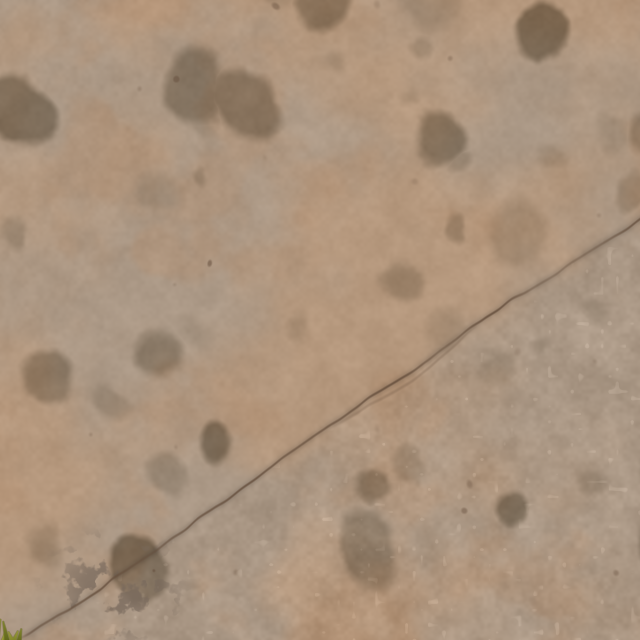
Give the GLSL for this texture, as a Shadertoy shader.

```glsl
const vec3 WARM_STONE = vec3(0.715, 0.600, 0.495);
const vec3 GREY_STONE = vec3(0.675, 0.602, 0.530);
const vec3 RUST_TINT = vec3(0.700, 0.560, 0.440);
const vec3 STAIN_FILTER = vec3(0.67, 0.655, 0.61);
const vec3 CRACK_COLOR = vec3(0.40, 0.31, 0.24);
const vec3 CHIP_COLOR = vec3(0.47, 0.41, 0.36);
const vec3 MOSS_DARK = vec3(0.30, 0.33, 0.08);
const vec3 MOSS_LIGHT = vec3(0.70, 0.70, 0.25);
const vec2 CRACK_START = vec2(0.04, 0.005);
const float CRACK_SLOPE = 0.687;
const float CRACK_WIDTH = 0.0016;
const float STAIN_EDGE = 0.008;
const float MOTTLE = 0.075;
const float GRAIN = 0.045;

float hash(vec2 p) {
    vec3 q = fract(p.xyx * 0.1031);
    q += dot(q, q.yzx + 33.33);
    return fract((q.x + q.y) * q.z);
}

float noise(vec2 p) {
    vec2 i = floor(p), f = fract(p);
    f = f * f * (3.0 - 2.0 * f);
    return mix(mix(hash(i), hash(i + vec2(1, 0)), f.x),
               mix(hash(i + vec2(0, 1)), hash(i + vec2(1, 1)), f.x), f.y);
}

float fbm(vec2 p) {
    float sum = 0.0, amp = 0.533;
    for (int i = 0; i < 4; i++) {
        sum += amp * noise(p);
        p = mat2(1.6, 1.2, -1.2, 1.6) * p + 7.3;
        amp *= 0.5;
    }
    return sum;
}

// Scattered soft ellipses, one per grid cell; returns the stain depth
float stains(vec2 p, float cells, float share, vec2 radii, float edge, float seed) {
    float depth = 0.0;
    vec2 home = floor(p * cells);
    for (int y = -1; y <= 1; y++)
    for (int x = -1; x <= 1; x++) {
        vec2 cell = home + vec2(x, y);
        vec2 key = cell + seed;
        if (hash(key) > share) continue;
        vec2 jitter = vec2(hash(key + 11.7), hash(key + 23.1));
        vec2 q = p - (cell + 0.1 + 0.8 * jitter) / cells;
        float radius = mix(radii.x, radii.y, hash(key + 37.9));
        float angle = mix(1.4, 2.5, hash(key + 41.3));
        float stretch = mix(1.0, 1.7, pow(hash(key + 53.7), 2.0));
        vec2 axis = vec2(cos(angle), sin(angle));
        q = vec2(dot(q, axis) / stretch, dot(q, vec2(-axis.y, axis.x)));
        float strength = hash(key + 67.1);
        float softness = edge * mix(1.8, 0.8, strength);
        float cover = 1.0 - smoothstep(-softness, softness, length(q) - radius);
        depth = max(depth, cover * mix(0.22, 1.0, strength));
    }
    return depth;
}

// Tapered grass blades fanning out of the lower left corner
vec2 mossBlades(vec2 p) {
    vec2 result = vec2(0.0);
    for (int i = 0; i < 9; i++) {
        float k = float(i);
        vec2 root = vec2(-0.012 + 0.005 * k, -0.01);
        vec2 tip = vec2(0.25 * sin(k * 2.4), 1.0) * mix(0.025, 0.065, hash(vec2(k, 5.0)));
        tip.y *= 1.0 - 0.07 * k;
        float t = clamp(dot(p - root, tip) / dot(tip, tip), 0.0, 1.0);
        float d = length(p - root - tip * t) - 0.005 * (1.0 - 0.8 * t);
        float cover = 1.0 - smoothstep(-0.0015, 0.002, d);
        result = mix(result, vec2(1.0, hash(vec2(k, 9.0)) * 0.6 + 0.4 * t), cover);
    }
    return result;
}

void mainImage(out vec4 fragColor, in vec2 fragCoord) {
    vec2 p = fragCoord / iResolution.y;
    float crackY = CRACK_START.y + CRACK_SLOPE * (p.x - CRACK_START.x);
    crackY += 0.018 * (noise(vec2(p.x * 9.0, 3.0)) - 0.5) + 0.005 * (noise(vec2(p.x * 45.0, 8.0)) - 0.5);
    float crackDist = (p.y - crackY) / sqrt(1.0 + CRACK_SLOPE * CRACK_SLOPE);
    float below = 1.0 - smoothstep(-0.03, 0.02, crackDist);

    // Stone: warm and grey patches, rust clouds, mottling and grain
    float greyness = smoothstep(0.36, 0.68, fbm(p * 3.5 + 4.0) + 0.10 * below);
    vec3 color = mix(WARM_STONE, GREY_STONE, greyness);
    color = mix(color, RUST_TINT, 0.4 * smoothstep(0.54, 0.74, fbm(p * 8.0 + 31.0)));
    float rough = mix(0.8, 1.3, below);
    color += MOTTLE * rough * (fbm(p * 24.0 + 17.0) - 0.57);
    color += GRAIN * rough * (0.6 * noise(p * 95.0) + 0.4 * noise(p * 170.0) - 0.5);

    // Damp stains with wobbly outlines
    vec2 wobble = vec2(fbm(p * 14.0), fbm(p * 14.0 + 50.0)) - 0.5;
    vec2 q = p + 0.035 * wobble;
    float depth = stains(q, 5.5, 0.70, vec2(0.022, 0.047), STAIN_EDGE, 3.0);
    depth = max(depth, 0.42 * stains(q, 9.0, 0.33, vec2(0.010, 0.026), STAIN_EDGE, 71.0));
    depth *= mix(1.0, 0.75, below) * (0.82 + 0.36 * fbm(p * 20.0 + 9.0));
    color *= mix(vec3(1.0), STAIN_FILTER, clamp(depth, 0.0, 1.05));

    // Tiny dark specks and pale flecks
    float specks = stains(p + 0.006 * wobble, 13.0, 0.13, vec2(0.002, 0.005), 0.002, 131.0);
    color = mix(color, CRACK_COLOR, 0.6 * specks);
    float flecks = smoothstep(0.86, 0.97, noise(p * 85.0 + 60.0));
    color += 0.05 * flecks * below;

    // Chipped surface near the low end of the crack
    float chipZone = 1.0 - smoothstep(0.03, 0.13, length((p - vec2(0.18, 0.08)) * vec2(0.9, 1.1)));
    float chips = smoothstep(0.60, 0.70, fbm(p * 36.0 + 12.0));
    color = mix(color, CHIP_COLOR, 0.75 * chips * chipZone);

    // Crack: soft groove, broken dark line and a faint parallel split
    float along = noise(vec2(p.x * 13.0, 21.0));
    float crackOn = smoothstep(0.025, 0.05, p.x);
    float groove = exp(-pow(crackDist / 0.006, 2.0));
    float line = 1.0 - smoothstep(0.0, 2.0 * CRACK_WIDTH, abs(crackDist));
    float splitDist = crackDist + 0.012 * sin((p.x - 0.5) * 12.0);
    float split = 1.0 - smoothstep(0.0, 0.004, abs(splitDist));
    split *= smoothstep(0.5, 0.56, p.x) * (1.0 - smoothstep(0.70, 0.77, p.x));
    color *= 1.0 - 0.12 * groove * crackOn;
    color = mix(color, CRACK_COLOR, crackOn * line * mix(0.35, 0.9, along));
    color = mix(color, CRACK_COLOR, 0.25 * split);

    // Moss tuft
    vec2 moss = mossBlades(p);
    color = mix(color, mix(MOSS_DARK, MOSS_LIGHT, moss.y), moss.x);
    fragColor = vec4(color, 1.0);
}
```
